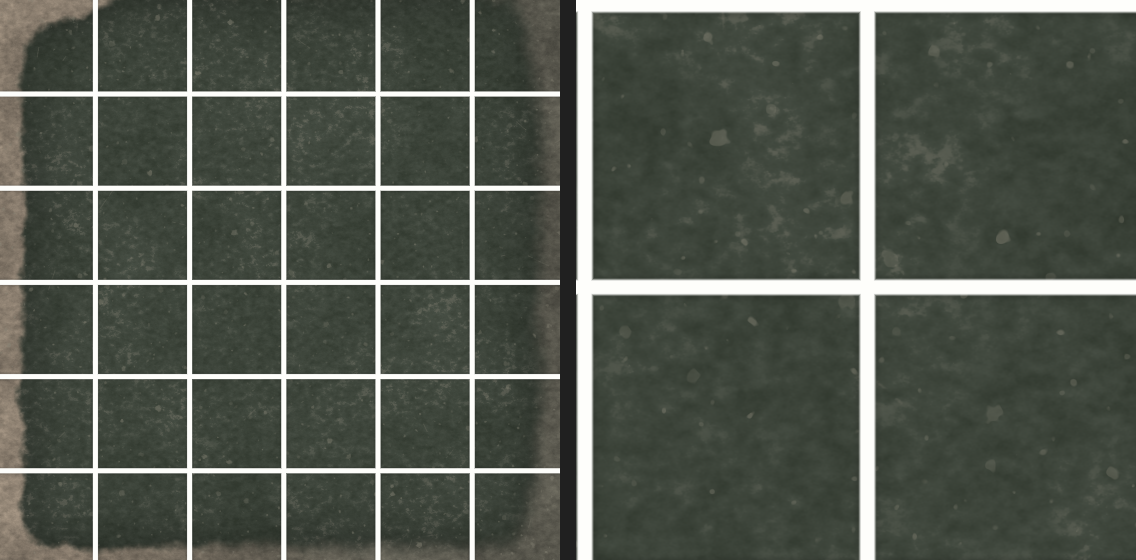
Left: the whole. Right: its middle third, enlarged.
This texture is drawn by a Shadertoy shader. Its source:

```glsl
// Six by six dark slate tiles with pale grout, cut from one weathered slab.
// Layered sines bend the worn tan rim, cellular noise scatters chips,
// and a few octaves of grain mottle the stone.

const vec2  GRID_CENTRE  = vec2(0.5068, 0.4957);
const float TILE_PITCH   = 0.1682;
const float MAX_LINE     = 2.0;      // grout lines each side of the central one
const float GROUT_HALF   = 0.0046;
const float GROUT_BLUR   = 0.0011;
const float CORNER_ROUND = 0.05;
const float CHIP_CELLS   = 55.0;
const int   SCRATCHES    = 22;

const vec3 GROUT      = vec3(0.995, 0.995, 0.985);
const vec3 SLATE      = vec3(0.272, 0.302, 0.262);
const vec3 SLATE_DARK = vec3(0.205, 0.235, 0.195);
const vec3 DUST       = vec3(0.46, 0.45, 0.40);
const vec3 WEAR_TAN   = vec3(0.56, 0.505, 0.445);
const vec3 WEAR_GREY  = vec3(0.375, 0.365, 0.325);

float hash(vec2 p) {
    vec3 q = fract(p.xyx * vec3(0.1031, 0.103, 0.0973));
    q += dot(q, q.yzx + 33.33);
    return fract((q.x + q.y) * q.z);
}

vec2 hash2(vec2 p) { return vec2(hash(p), hash(p + 71.7)); }

float valueNoise(vec2 p) {
    vec2 i = floor(p), f = fract(p);
    f = f * f * (3.0 - 2.0 * f);
    return mix(mix(hash(i), hash(i + vec2(1, 0)), f.x),
               mix(hash(i + vec2(0, 1)), hash(i + 1.0), f.x), f.y);
}

float grain(vec2 p) {
    float sum = 0.0, amp = 0.5;
    for (int i = 0; i < 4; i++) {
        sum += amp * valueNoise(p);
        p = mat2(1.6, 1.2, -1.2, 1.6) * p + 17.3;
        amp *= 0.6;
    }
    return sum / 1.088;
}

// Sparse pale chips: one feature point per cell, mostly tiny
float chips(vec2 p, float blur) {
    vec2 cell = floor(p);
    float cover = 0.0;
    for (int y = -1; y <= 1; y++)
    for (int x = -1; x <= 1; x++) {
        vec2 c = cell + vec2(x, y);
        float pick = hash(c + 9.1);
        float radius = 0.04 + 0.25 * pow(pick, 24.0);
        float d = length(p - c - hash2(c)) + 0.2 * (valueNoise(p * 5.0) - 0.5);
        float chip = 1.0 - smoothstep(radius - blur, radius + blur, d);
        cover = max(cover, chip * step(0.55, pick) * (0.3 + 0.5 * hash(c + 3.3)));
    }
    return cover;
}

float scratches(vec2 p, float blur) {
    float cover = 0.0;
    for (int i = 0; i < SCRATCHES; i++) {
        vec2 seed = vec2(float(i), 5.0);
        float angle = 6.2832 * hash(seed + 40.0);
        vec2 dir = vec2(cos(angle), sin(angle)) * mix(0.01, 0.045, hash(seed + 80.0));
        vec2 q = p - hash2(seed);
        float d = length(q - dir * clamp(dot(q, dir) / dot(dir, dir), 0.0, 1.0));
        cover = max(cover, 1.0 - smoothstep(0.0, blur, d));
    }
    return cover;
}

float wander(float t) {
    return 0.45 * sin(t * 13.0) + 0.3 * sin(t * 31.0 + 1.7) + 0.25 * sin(t * 67.0 + 4.0);
}

float smoothMin(float a, float b) {
    float h = max(CORNER_ROUND - abs(a - b), 0.0) / CORNER_ROUND;
    return min(a, b) - 0.25 * CORNER_ROUND * h * h;
}

// Signed distance inward from the worn rim, with its own depth on each side
float rimDistance(vec2 p) {
    float left   = p.x - 0.040 - 0.006 * wander(p.y) - 0.025 * smoothstep(0.84, 1.0, p.y);
    float right  = 1.0 - p.x - 0.036 - 0.008 * wander(p.y + 3.0) - 0.04 * pow(abs(2.0 * p.y - 1.0), 4.0);
    float bottom = p.y - 0.024 - 0.005 * wander(p.x + 5.0);
    float top    = 1.0 - p.y + 0.012 - 0.055 * (1.0 - smoothstep(0.08, 0.26, p.x));
    return smoothMin(smoothMin(left, right), smoothMin(bottom, top));
}

void mainImage(out vec4 fragColor, in vec2 fragCoord) {
    vec2 p = fragCoord / iResolution.xy;
    float px = 1.0 / min(iResolution.x, iResolution.y);

    // Stone: broad clouds, fine grain and a slight shift per tile
    vec2 g = (p - GRID_CENTRE) / TILE_PITCH;
    float cloud = grain(p * 9.0);
    float fine = grain(p * vec2(95.0, 125.0));
    float tone = 0.62 + 1.1 * (cloud - 0.5) + 1.5 * (fine - 0.5) + 0.14 * (hash(floor(g) + 20.0) - 0.5);
    vec3 color = mix(SLATE_DARK, SLATE, clamp(tone, -0.1, 1.25));
    float dust = smoothstep(0.56, 0.8, fine) * smoothstep(0.35, 0.7, cloud);
    color = mix(color, DUST, 0.45 * dust);

    // Dark stain just inside the rim, then the worn rim itself
    float rim = rimDistance(p) + 0.022 * (grain(p * 34.0) - 0.5);
    float stain = exp(-max(rim, 0.0) / 0.045) * smoothstep(0.0, 0.15, p.x + 0.06);
    color *= 1.0 - 0.27 * stain * (0.6 + 0.8 * cloud);
    float tan01 = 1.0 - smoothstep(0.05, 0.75, p.x);
    float soft = mix(0.022, 0.008, tan01);
    vec3 wearColor = mix(WEAR_GREY, WEAR_TAN, tan01) * (0.6 + 0.42 * cloud + 0.4 * fine);
    color = mix(color, wearColor, 0.92 * (1.0 - smoothstep(-soft, soft, rim)));

    // Chips and scratches
    color = mix(color, DUST * 1.15, 0.6 * chips(p * CHIP_CELLS, max(0.05, px * CHIP_CELLS)));
    color = mix(color, DUST, 0.3 * scratches(p, max(0.0016, px)) * smoothstep(0.35, 0.6, fine));

    // Grout: distance to the nearest inner line, with a thin shadow beside it
    vec2 offset = abs(g - clamp(round(g), -MAX_LINE, MAX_LINE)) * TILE_PITCH;
    float line = min(offset.x, offset.y) - GROUT_HALF;
    color *= 1.0 - 0.12 * (1.0 - smoothstep(0.0, 0.005, line));
    float blur = max(GROUT_BLUR, 0.7 * px);
    color = mix(GROUT, color, smoothstep(-blur, blur, line));

    fragColor = vec4(color, 1.0);
}
```
